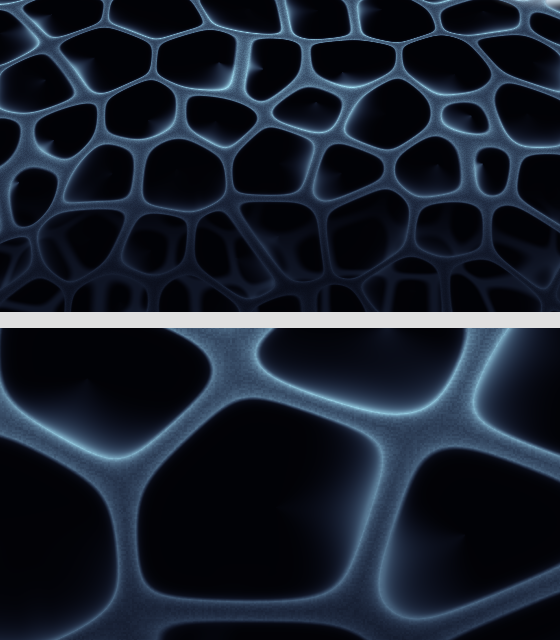
Top: the whole. Bottom: its middle third, enlarged.
A WebGL 1 fragment shader for this background:

```glsl
precision highp float;

uniform vec2 u_resolution;

#define CELL_DENSITY vec2(4.0, 4.6)
#define JITTER 0.66
#define SIZE_SPREAD 0.22
#define ROUNDNESS 6.5
#define STRUT_WIDTH 0.11
#define RIM_WIDTH 0.032
#define BODY_LIGHT 0.34
#define RIM_LIGHT 0.42
#define WALL_LIGHT 0.46
#define GRAIN 0.05

vec2 hash2(vec2 p) {
  vec2 s = vec2(dot(p, vec2(127.1, 311.7)), dot(p, vec2(269.5, 183.3)));
  return fract(sin(s) * 43758.55);
}

// Rounded weighted cells: x = smooth border distance, yz = offset from
// the cell site, w = random value of the cell.
vec4 foam(vec2 p) {
  vec2 base = floor(p);
  float nearest = 0.0;
  float others = 0.0;
  vec2 offset = vec2(0.0);
  float seed = 0.0;
  for (int j = -2; j <= 2; j++) {
    for (int i = -2; i <= 2; i++) {
      vec2 id = base + vec2(float(i), float(j));
      vec2 rnd = hash2(id);
      vec2 site = id + 0.5 + JITTER * (rnd - 0.5);
      site.x += 0.5 * mod(id.y, 2.0) - 0.25;
      vec2 v = p - site;
      float size = hash2(id + 17.0).x;
      float weight = exp(-ROUNDNESS * (dot(v, v) + SIZE_SPREAD * size));
      if (weight > nearest) {
        others += nearest;
        nearest = weight;
        offset = v;
        seed = hash2(id + 41.0).y;
      } else {
        others += weight;
      }
    }
  }
  float border = log(nearest / max(others, 1e-9)) / ROUNDNESS;
  return vec4(border, offset, seed);
}

// Bend the sheet over a horizon at the top and warp it gently.
vec2 bendSheet(vec2 p) {
  float x = p.x - 0.85;
  p.y += 0.2 * pow(p.y, 5.0) + 0.12 * x * x;
  return p + 0.025 * sin(p.yx * vec2(5.0, 6.0) + vec2(0.7, 2.1));
}

// Steel blue ramp from near black to pale cyan.
vec3 steelBlue(float level) {
  return vec3(0.73 * level, level, 1.05 * pow(level, 0.8));
}

void main() {
  vec2 p = gl_FragCoord.xy / u_resolution.y;
  float aspect = u_resolution.x / u_resolution.y;
  float light = mix(0.2, 1.0, smoothstep(0.08, 0.68, p.y));

  vec2 sheet = bendSheet(p);
  vec4 cell = foam(sheet * CELL_DENSITY + vec2(3.3, 1.4));
  float depth = cell.x - STRUT_WIDTH;
  vec2 facing = cell.yz / max(length(cell.yz), 0.001);

  // Front struts with a soft-lit surface
  float edge = max(0.025, 9.0 / u_resolution.y);
  float hole = smoothstep(-edge, edge, depth);
  float body = BODY_LIGHT * (0.78 + 0.22 * smoothstep(-0.1, STRUT_WIDTH, cell.x));
  body *= 1.0 + 0.22 * sin(sheet.x * 4.0 + 1.0) * sin(sheet.y * 5.0);
  body *= 1.0 + GRAIN * (hash2(floor(p * 430.0)).x - 0.5) * 4.0;

  // Inner walls, each catching light on one side
  float angle = mix(-3.5, 0.2, cell.w);
  float lit = max(dot(facing, vec2(cos(angle), sin(angle))), 0.0);
  float wall = WALL_LIGHT * lit * lit * lit * exp(-6.0 * max(depth, 0.0));

  // Thin bright rims, strongest below each opening
  float rimSide = 0.35 + 0.4 * max(-facing.y, 0.0) + 0.45 * lit;
  float rim = RIM_LIGHT * rimSide * exp(-abs(depth + 0.015) / RIM_WIDTH);

  // Dim second layer seen through the lower openings
  vec4 back = foam(sheet * CELL_DENSITY * 1.35 + vec2(11.6, 7.2));
  float backStrut = 1.0 - smoothstep(0.02, 0.26, back.x);
  float backLight = 0.075 * backStrut * (1.0 - smoothstep(0.08, 0.42, p.y));

  float level = light * (mix(body, wall, hole) + rim) + hole * backLight;
  vec3 color = steelBlue(max(level, 0.0) + 0.008);

  // Pale haze past the horizon in the upper right corner
  vec2 haze = (p - vec2(aspect - 0.04, 1.02)) * vec2(0.3, 1.0);
  float glow = 1.0 - smoothstep(0.015, 0.06, length(haze));
  color = mix(color, vec3(0.88, 0.95, 1.0), glow * mix(0.4, 0.9, hole));

  gl_FragColor = vec4(min(color, 1.0), 1.0);
}
```
